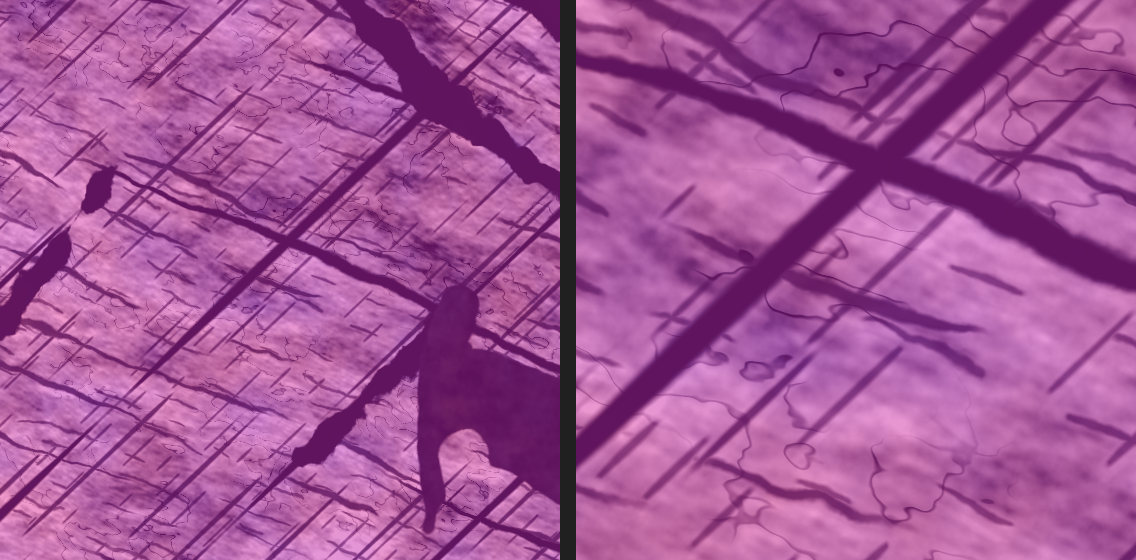
Left: the whole. Right: its middle third, enlarged.
Reproduce this texture procedurally as a Shadertoy shader.

```glsl
const vec3 SHADOW = vec3(0.37, 0.07, 0.36);
const vec3 DUSK   = vec3(0.47, 0.17, 0.45);
const vec3 MAUVE  = vec3(0.61, 0.29, 0.56);
const vec3 ROSE   = vec3(0.71, 0.39, 0.65);
const vec3 ORCHID = vec3(0.79, 0.47, 0.72);
const vec3 BLUSH  = vec3(0.88, 0.56, 0.80);

// Unit normals of the two joint families
const vec2 FALLING = vec2(0.395, 0.919);
const vec2 RISING  = vec2(-0.689, 0.725);

float hash(vec2 p) {
    return fract(sin(dot(p, vec2(127.1, 311.7))) * 43758.5453);
}

float noise(vec2 p) {
    vec2 i = floor(p), f = fract(p);
    f = f * f * (3.0 - 2.0 * f);
    return mix(mix(hash(i), hash(i + vec2(1, 0)), f.x),
               mix(hash(i + vec2(0, 1)), hash(i + vec2(1, 1)), f.x), f.y);
}

float fbm(vec2 p) {
    float sum = 0.0, amp = 0.5;
    for (int i = 0; i < 5; i++) {
        sum += amp * noise(p);
        p = mat2(1.6, 1.2, -1.2, 1.6) * p + 7.3;
        amp *= 0.5;
    }
    return sum / 0.97;
}

// Signed distance to a capsule whose radius runs from ra to rb
float taper(vec2 p, vec2 a, vec2 b, float ra, float rb) {
    vec2 ab = b - a;
    float h = clamp(dot(p - a, ab) / dot(ab, ab), 0.0, 1.0);
    return length(p - a - ab * h) - mix(ra, rb, h);
}

float inside(float d, float soft) {
    return 1.0 - smoothstep(-soft, soft, d);
}

// Parallel cracks that swell, thin out and vanish along their length
float seam(vec2 p, vec2 normal, float offset, float spacing, float width, float sparse, float jitter, float seed) {
    float across = dot(p, normal) - offset;
    float along = dot(p, vec2(normal.y, -normal.x));
    float id = floor(across / spacing + 0.5);
    float shift = (hash(vec2(id, seed)) - 0.5) * jitter;
    float d = abs(across - (id + shift) * spacing);
    float swell = smoothstep(sparse, 0.95, noise(vec2(along * 0.9 / spacing + seed, id * 17.0 + seed)));
    float w = width * swell;
    return (1.0 - smoothstep(w * 0.6, w + 0.003, d)) * smoothstep(0.0, 0.25, swell);
}

float cracks(vec2 p) {
    float mask = 0.0, spacing = 1.0, width = 0.013, strength = 1.0;
    for (int i = 0; i < 3; i++) {
        float level = float(i), jitter = 0.5 * min(level, 1.0);
        vec2 seedShift = vec2(level * 9.1, 3.7);
        vec2 q = p + 0.026 * (noise(p * 6.0 + seedShift) - 0.5)
                   + 0.014 * (fbm(p * 24.0 + seedShift) - 0.5);
        float sparse = 0.12 + 0.2 * level;
        float falling = seam(q, FALLING, 0.083, 0.317 * spacing, width, sparse, jitter, 3.0 + level);
        float rising = seam(q, RISING, -0.239, 0.297 * spacing, width * 0.75, sparse, jitter, 11.0 + level);
        mask = max(mask, strength * max(falling, rising));
        spacing *= 0.37;
        width *= 0.4;
        strength *= 0.8;
    }
    return mask;
}

// Ragged dark gullies
float gullies(vec2 p) {
    float d = taper(p, vec2(0.60, 1.03), vec2(0.79, 0.82), 0.022, 0.036);
    d = min(d, taper(p, vec2(0.79, 0.82), vec2(1.03, 0.64), 0.03, 0.014));
    d = min(d, taper(p, vec2(0.90, 1.03), vec2(1.03, 0.97), 0.03, 0.045));
    d = min(d, taper(p, vec2(0.20, 0.70), vec2(0.0, 0.42), 0.014, 0.02));
    d = min(d, taper(p, vec2(0.80, 0.43), vec2(0.55, 0.19), 0.022, 0.008));
    return inside(d + 0.08 * (fbm(p * 17.0) - 0.5), 0.004);
}

float castShadow(vec2 p) {
    float d = taper(p, vec2(0.82, 0.455), vec2(0.80, 0.40), 0.038, 0.04);
    d = min(d, taper(p, vec2(0.80, 0.36), vec2(0.767, 0.06), 0.05, 0.014));
    d = min(d, taper(p, vec2(0.84, 0.29), vec2(1.03, 0.20), 0.09, 0.10));
    return inside(d + 0.025 * (fbm(p * 13.0) - 0.5), 0.003);
}

float litBoulders(vec2 p) {
    float d = taper(p, vec2(0.828, 0.188), vec2(0.845, 0.03), 0.044, 0.04);
    d = min(d, taper(p, vec2(0.84, -0.02), vec2(1.02, 0.0), 0.08, 0.09));
    return inside(d + 0.025 * (fbm(p * 19.0) - 0.5), 0.004);
}

vec3 rockColor(float tone) {
    vec3 c = mix(SHADOW, DUSK, clamp(tone, 0.0, 1.0));
    c = mix(c, MAUVE, clamp(tone - 1.0, 0.0, 1.0));
    c = mix(c, ROSE, clamp(tone - 2.0, 0.0, 1.0));
    c = mix(c, ORCHID, clamp(tone - 3.0, 0.0, 1.0));
    return mix(c, BLUSH, clamp(tone - 4.0, 0.0, 1.3));
}

void mainImage(out vec4 fragColor, in vec2 fragCoord) {
    vec2 p = fragCoord / iResolution.xy;

    // Bedding coordinates, stretched along the falling joints
    vec2 bed = vec2(dot(p, vec2(FALLING.y, -FALLING.x)), 1.7 * dot(p, FALLING));
    bed += 0.05 * (noise(p * 5.0 + 4.0) - 0.5);

    // Broad stains, slanting light and grain
    float height = fbm(bed * 7.0);
    float relief = height - fbm((bed + vec2(-0.003, 0.008)) * 7.0);
    float tone = 3.8 + 3.2 * (fbm(p * 3.0 + 2.0) - 0.5) + 22.0 * relief;
    tone -= 1.1 * smoothstep(0.54, 0.66, fbm(bed * 9.0 + 31.0));
    tone += 1.8 * (fbm(p * 85.0) - 0.5);

    // Thin broken ledges follow the height contours
    float terrace = fract(height * 8.0);
    float ledge = smoothstep(0.86, 0.95, terrace) * (1.0 - smoothstep(0.95, 1.0, terrace));
    tone -= 1.8 * ledge * smoothstep(0.45, 0.65, noise(p * 16.0 + 8.0));

    // Streaks beside the upper right gully
    vec2 streak = vec2(dot(p, vec2(0.79, -0.61)) * 6.0, dot(p, vec2(0.61, 0.79)) * 38.0);
    float slope = smoothstep(1.08, 1.16, dot(p, vec2(0.61, 0.79)));
    tone -= 2.4 * slope * smoothstep(0.5, 0.7, fbm(streak));

    // Cracks with a sunlit lower lip
    float crack = cracks(p);
    float lip = max(cracks(p + vec2(0.003, 0.010)) - crack, 0.0);
    tone = mix(tone + 0.6 * lip, 0.1, crack);
    tone = mix(tone, 0.1, gullies(p));

    // Cast shadow, then the boulders standing out of it
    float boulder = litBoulders(p);
    float neck = smoothstep(0.15, 0.135, p.y) * smoothstep(0.06, 0.10, p.y);
    float shade = castShadow(p) * (1.0 - boulder);
    tone = mix(tone, 0.15 + 0.9 * (fbm(p * 40.0) - 0.4), shade);
    tone -= 1.3 * boulder * neck;

    // Warm and cool mineral tints
    float tint = fbm(p * 11.0 + 17.0) - 0.5;
    vec3 color = rockColor(tone) + vec3(0.10, 0.03, -0.10) * tint * clamp(tone, 0.0, 1.0);
    fragColor = vec4(clamp(color, 0.0, 1.0), 1.0);
}
```
